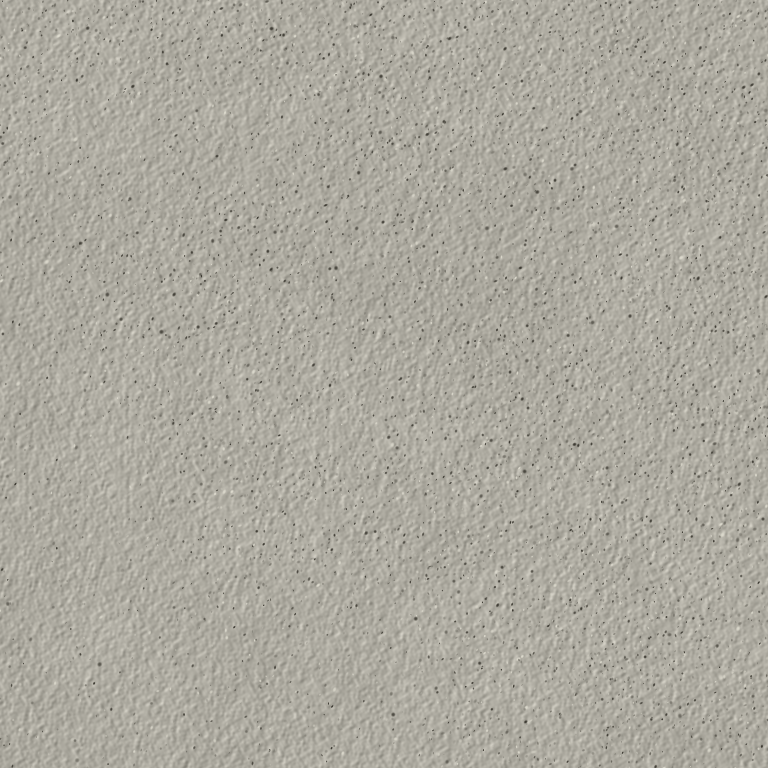
Reproduce this texture procedurally as a three.js fragment shader.

```glsl
// Fine-grained grey concrete with small dark pits and pale grit.
varying vec2 vUv;

float hash(vec2 p) {
  return fract(sin(dot(p, vec2(127.1, 311.7))) * 43758.5453);
}

float noise(vec2 p) {
  vec2 i = floor(p), f = fract(p);
  f = f * f * (3.0 - 2.0 * f);
  return mix(mix(hash(i), hash(i + vec2(1.0, 0.0)), f.x),
             mix(hash(i + vec2(0.0, 1.0)), hash(i + 1.0), f.x), f.y);
}

vec2 rotate(vec2 p, float angle) {
  float c = cos(angle), s = sin(angle);
  return vec2(c * p.x + s * p.y, c * p.y - s * p.x);
}

// Fine bumps, with octaves turned apart to hide their grids
float height(vec2 p) {
  return 0.5 * noise(rotate(p, 1.25) * vec2(135.0, 165.0))
       + 0.5 * noise(rotate(p, 0.55) * 255.0 + 17.0);
}

// One jittered oval per cell; share is the fraction of cells filled
float specks(vec2 p, float cells, float share, float size, float seed) {
  vec2 q = p * cells;
  vec2 cell = floor(q) + seed;
  vec2 center = 0.35 + 0.3 * vec2(hash(cell + 3.1), hash(cell + 7.7));
  vec2 d = rotate(fract(q) - center, 0.1 + 1.4 * hash(cell + 11.3));
  d.y *= 1.0 + 0.9 * hash(cell + 15.9);
  float radius = size * mix(0.55, 1.0, hash(cell + 19.5));
  float strength = mix(0.25, 1.0, pow(hash(cell + 23.3), 2.0));
  float present = smoothstep(0.0, 0.04, share - hash(cell + 29.7));
  return present * strength * (1.0 - smoothstep(0.2 * radius, 1.2 * radius, length(d)));
}

void main() {
  vec2 p = vUv;

  // Relief lit from the upper left
  float relief = height(p) - height(p + vec2(-0.0026, 0.0012));
  float blotch = noise(p * 7.0 + 4.0) + noise(rotate(p, 0.7) * 26.0)
               + noise(rotate(p, 0.3) * 60.0) - 1.5;
  vec3 color = vec3(0.679, 0.668, 0.628);
  color += relief * 0.27 * vec3(1.0, 0.99, 0.97) + blotch * 0.019;

  // Pits and grit crowd toward the upper right
  float crowd = smoothstep(0.2, 1.1, p.x + 0.6 * p.y + 0.8 * (noise(p * 6.0) - 0.5));
  float pits = 0.0, grit = 0.0;
  for (int i = 0; i < 3; i++) {
    float layer = float(i);
    vec2 q = rotate(p, 0.15 + 0.25 * layer) + 2.0;
    pits = max(pits, specks(q, 84.0 + 17.0 * layer, mix(0.08, 0.25, crowd), 0.29, 41.0 * layer));
    grit = max(grit, specks(q, 66.0 + 21.0 * layer, mix(0.06, 0.14, crowd), 0.28, 90.0 + 37.0 * layer));
  }
  color = mix(color, vec3(0.88, 0.87, 0.82), 0.9 * grit);
  color = mix(color, vec3(0.19, 0.18, 0.15), 0.9 * pits);

  gl_FragColor = vec4(color, 1.0);
}
```
